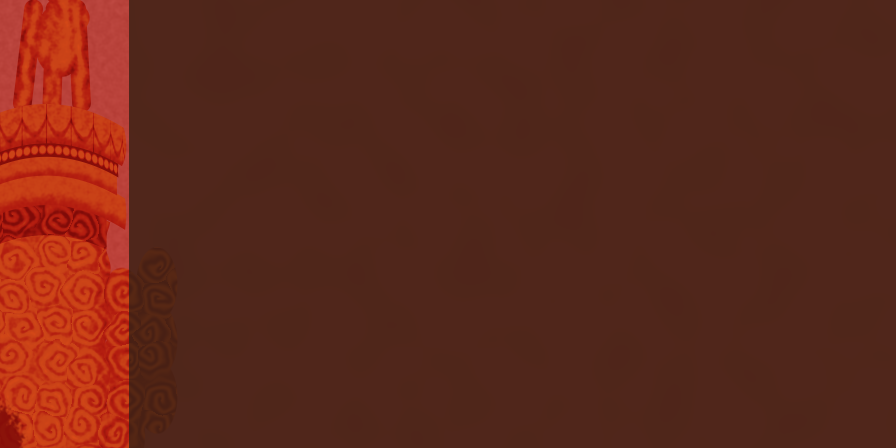
Give the GLSL for this background, as a Shadertoy shader.

```glsl
#define PANEL_COLOR vec3(0.312, 0.148, 0.104)
#define SKY_COLOR vec3(0.75, 0.25, 0.22)
#define SHADOW_COLOR vec3(0.50, 0.04, 0.03)
#define RED_COLOR vec3(0.70, 0.11, 0.06)
#define ORANGE_COLOR vec3(0.79, 0.26, 0.09)
#define STRIP_EDGE 0.288
#define AXIS_X 0.104
#define RIM_RADIUS 0.178
#define RIM_DROP 0.057
#define SCROLL_SCALE 13.0

vec2 hash2(vec2 p) {
    vec3 q = fract(p.xyx * vec3(0.1031, 0.1030, 0.0973));
    q += dot(q, q.yzx + 33.33);
    return fract((q.xx + q.yz) * q.zy);
}

float cornerSlope(vec2 cell, vec2 f, vec2 corner) {
    return dot(hash2(cell + corner) * 2.0 - 1.0, f - corner);
}

float gradientNoise(vec2 p) {
    vec2 c = floor(p), f = fract(p);
    vec2 u = f * f * (3.0 - 2.0 * f);
    return mix(mix(cornerSlope(c, f, vec2(0, 0)), cornerSlope(c, f, vec2(1, 0)), u.x),
               mix(cornerSlope(c, f, vec2(0, 1)), cornerSlope(c, f, vec2(1, 1)), u.x), u.y);
}

float fill(float d) {
    return clamp(0.5 - d * iResolution.y, 0.0, 1.0);
}

float band(float v, float top, float bottom) {
    return fill(max(top - v, v - bottom));
}

float capsule(vec2 p, vec2 a, vec2 b, float r) {
    vec2 ab = b - a;
    return length(p - a - ab * clamp(dot(p - a, ab) / dot(ab, ab), 0.0, 1.0)) - r;
}

float ellipse(vec2 p, vec2 r) {
    return (length(p / r) - 1.0) * min(r.x, r.y);
}

// Carved spirals around scattered centres, 0 in grooves and 1 on ridges
float scrolls(vec2 p) {
    p = p * SCROLL_SCALE + 0.25 * gradientNoise(p * 30.0);
    vec2 cell = floor(p), nearest = vec2(9.0);
    float best = 9.0, turn = 1.0;
    for (int j = -1; j <= 1; j++)
    for (int i = -1; i <= 1; i++) {
        vec2 id = cell + vec2(i, j), h = hash2(id);
        vec2 d = p - id - 0.25 - 0.5 * h;
        float len = length(d);
        if (len < best) {
            best = len;
            nearest = d;
            turn = h.x > 0.5 ? 1.0 : -1.0;
        }
    }
    float spiral = 0.5 + 0.5 * sin(best * 24.0 + turn * atan(nearest.y, nearest.x + 1e-4));
    return mix(spiral, 0.25, smoothstep(0.5, 0.8, best));
}

// Stone colour from shadow through red to orange
vec3 stone(float tone) {
    vec3 c = mix(SHADOW_COLOR, RED_COLOR, smoothstep(0.0, 0.4, tone));
    c = mix(c, ORANGE_COLOR, smoothstep(0.35, 0.8, tone));
    return c + vec3(0.06, 0.03, 0.0) * smoothstep(0.8, 1.2, tone);
}

// Figure standing on the capital; q.y runs downward
float figure(vec2 q) {
    float d = ellipse(q - vec2(0.135, 0.09), vec2(0.059, 0.082));
    d = min(d, capsule(q, vec2(0.13, -0.02), vec2(0.17, 0.04), 0.03));
    for (int i = 0; i < 3; i++) {
        float x = 0.05 + 0.066 * float(i);
        d = min(d, capsule(q, vec2(x + 0.025 - 0.018 * float(i), 0.02), vec2(x, 0.23), 0.021));
    }
    return d;
}

// Cloud wing beside the column; q.y runs downward
float wing(vec2 q) {
    float d = 1.0;
    for (int i = 0; i < 3; i++) {
        float k = float(i);
        d = min(d, ellipse(q - vec2(0.35, 0.635 + 0.125 * k), vec2(0.046, 0.083)));
        d = min(d, ellipse(q - vec2(0.272, 0.69 + 0.14 * k), vec2(0.052, 0.092)));
    }
    return d;
}

vec3 monument(vec2 q, float carving) {
    float grain = gradientNoise(q * 65.0) + 0.6 * gradientNoise(q * 150.0);
    float side = (q.x - AXIS_X) / RIM_RADIUS;
    float v = q.y - RIM_DROP * side * side;
    float across = abs(q.x - AXIS_X);
    vec3 color = SKY_COLOR + 0.035 * grain + vec3(-0.03, 0.01, 0.01) * (1.0 - q.y);

    // Figure
    float d = figure(q);
    float folds = sin(q.x * 150.0 + 9.0 * gradientNoise(q * 18.0));
    float tone = 0.35 + 0.4 * smoothstep(0.0, 0.025, -d) + 0.15 * folds + 0.3 * grain;
    color = mix(color, stone(tone), fill(d));

    // Wing and column
    tone = 0.42 + 0.42 * carving + 0.25 * grain;
    color = mix(color, stone(tone - 0.08), fill(wing(q)));
    float shaft = across - 0.137 - 0.006 * sin(q.y * 55.0);
    float shade = 0.25 * smoothstep(-0.045, 0.0, shaft);
    color = mix(color, stone(tone + 0.08 - shade), fill(max(shaft, 0.46 - v)));
    float neck = band(v, 0.44, 0.525) * fill(across - 0.134);
    color = mix(color, stone(0.05 + 0.42 * carving + 0.2 * grain), neck);

    // Lower disc and plain drum
    tone = 0.72 + 0.2 * grain - 0.35 * smoothstep(0.425, 0.458, v);
    float rim = RIM_RADIUS - 0.6 * pow(abs(v - 0.422), 1.6);
    color = mix(color, stone(tone), band(v, 0.388, 0.458) * fill(across - rim));
    tone = 0.7 + 0.2 * grain - 0.3 * smoothstep(0.37, 0.39, v);
    color = mix(color, stone(tone), band(v, 0.345, 0.392) * fill(across - 0.157));

    // Bead ring
    float angle = asin(clamp(side, -0.99, 0.99));
    vec2 bead = vec2(fract(angle * 10.0) - 0.5, (v - 0.334) * 48.0);
    tone = 0.9 - 0.8 * smoothstep(0.25, 0.6, length(bead));
    color = mix(color, stone(tone), band(v, 0.316, 0.35) * fill(across - 0.16));

    // Lotus rim with petals
    float petal = abs(fract(angle * 3.2) - 0.5);
    float outline = abs(v - 0.30 + 0.15 * petal * petal);
    tone = 0.68 + 0.3 * grain - 0.35 * smoothstep(0.012, 0.0, outline);
    tone -= 0.3 * smoothstep(0.04, 0.0, 0.5 - petal) + 0.35 * smoothstep(0.295, 0.32, v);
    rim = RIM_RADIUS - 4.0 * pow(abs(v - 0.27), 2.0);
    color = mix(color, stone(tone), band(v, 0.232, 0.32) * fill(across - rim));

    // Deep shade in the lower corner
    float corner = length((q - vec2(0.0, 1.0)) / vec2(0.055, 0.10)) + 0.4 * grain;
    return mix(color, SHADOW_COLOR, 0.85 * (1.0 - smoothstep(0.7, 1.1, corner)));
}

void mainImage(out vec4 fragColor, in vec2 fragCoord) {
    vec2 q = fragCoord / iResolution.y;
    q.y = 1.0 - q.y;
    float carving = scrolls(q);

    // Flat panel with a faint carved ghost
    vec3 panel = PANEL_COLOR + 0.003 * gradientNoise(q * 9.0);
    vec3 ghost = mix(vec3(0.27, 0.115, 0.07), vec3(0.35, 0.155, 0.07), carving);
    panel = mix(panel, ghost, 0.75 * fill(wing(q)));

    vec3 color = mix(panel, monument(q, carving), fill(q.x - STRIP_EDGE));
    fragColor = vec4(color, 1.0);
}
```
